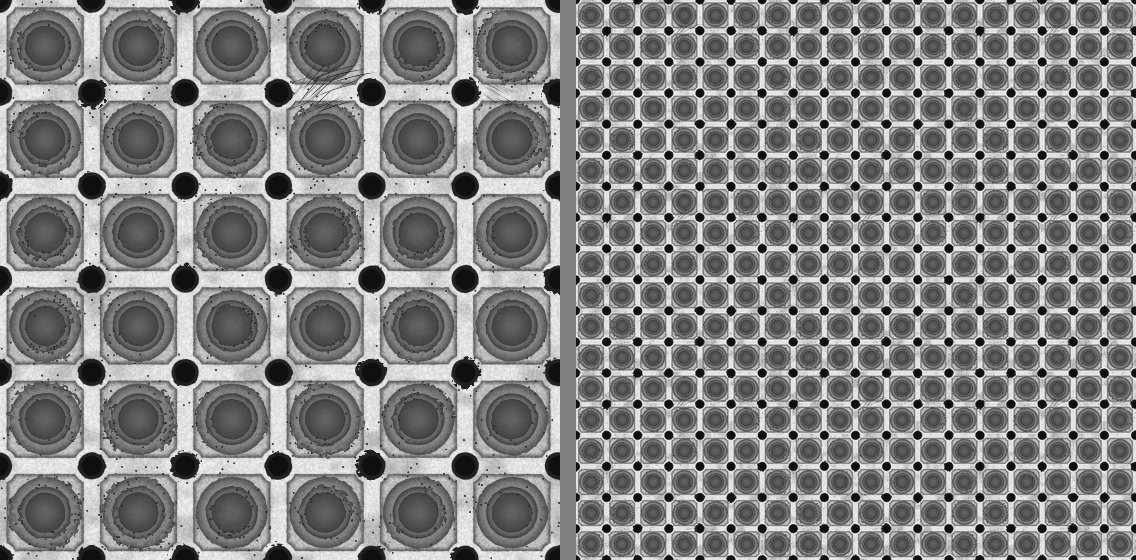
Left: one tile. Right: repeated 3 by 3.
Write a WebGL 2 fragment shader that draws this pattern.

```glsl
#version 300 es
precision highp float;
// Worn metal grate: 6 x 6 square pockets with stepped round wells, and dark
// holes in round bosses where the pale bars cross. Distance functions shape
// the levels; wrapped value and cellular noise add chips, pits and grain.
uniform vec2 u_resolution;
out vec4 fragColor;

const float REPEATS = 6.0;

float hash(vec2 p) {
  vec3 q = fract(p.xyx * 0.1031);
  q += dot(q, q.yzx + 33.33);
  return fract((q.x + q.y) * q.z);
}

// Value noise with n cells across the canvas, wrapping at its edges
float noise(vec2 uv, float n) {
  vec2 i = floor(uv * n), f = fract(uv * n);
  f = f * f * (3.0 - 2.0 * f);
  vec2 a = mod(i, n), b = mod(i + 1.0, n);
  return mix(mix(hash(a), hash(vec2(b.x, a.y)), f.x),
             mix(hash(vec2(a.x, b.y)), hash(b), f.x), f.y);
}

// Wrapped cellular noise: distance to the nearest point, and its random value
vec2 cellular(vec2 uv, float n) {
  vec2 i = floor(uv * n), f = fract(uv * n), nearest = vec2(9.0, 0.0);
  for (int y = -1; y <= 1; y++)
    for (int x = -1; x <= 1; x++) {
      vec2 o = vec2(x, y), id = mod(i + o, n);
      float d = length(o + 0.2 + 0.6 * vec2(hash(id + 7.0), hash(id + 71.0)) - f);
      if (d < nearest.x) nearest = vec2(d, hash(id + 131.0));
    }
  return nearest;
}

// Wear of one edge: differs per repeat and comes in patches
float wearOf(vec2 id, float seed, float flake) {
  float h = hash(id + seed);
  return (0.12 + 0.88 * h * h) * smoothstep(0.3, 0.75, flake);
}

// Let chips eat outward from a recess
float chipped(float d, float wear, float ragged) {
  return d - 0.05 * wear * smoothstep(0.48, 0.66, ragged) - 0.008 * (ragged - 0.5);
}

float inside(float d, float aa) { return smoothstep(aa, -aa, d); }

// Floor of a recess, shaded darker toward its wall
float recess(float d, float wall, float floorTone, float reach) {
  float s = max(-d, 0.0);
  return mix(wall, floorTone, smoothstep(0.0, reach, s)) - 0.1 * exp(-s / 0.008);
}

// Fine scratches, strewn at random around a centre
float scratches(vec2 uv, vec2 centre, vec2 spread, float angle, float len, float seed) {
  float ink = 0.0;
  for (float i = 0.0; i < 12.0; i++) {
    vec2 k = vec2(i, seed);
    vec2 start = centre + spread * (vec2(hash(k), hash(k + 31.0)) - 0.5);
    vec2 v = fract(uv - start + 0.5) - 0.5;
    float a = angle + 0.35 * (hash(k + 57.0) - 0.5);
    v = mat2(cos(a), -sin(a), sin(a), cos(a)) * v;
    v.y += 1.2 * v.x * v.x;
    float halfLen = len * (0.3 + 0.7 * hash(k + 83.0));
    float line = smoothstep(0.0014, 0.0003, abs(v.y)) * smoothstep(halfLen, 0.4 * halfLen, abs(v.x));
    ink = max(ink, line * (0.4 + 0.6 * hash(k + 97.0)));
  }
  return ink;
}

void main() {
  vec2 uv = gl_FragCoord.xy / u_resolution;
  float aa = 0.8 * REPEATS / u_resolution.y;
  vec2 p = uv * REPEATS + vec2(0.016, -0.008);
  vec2 pocket = fract(p) - 0.5, hole = fract(p + 0.5) - 0.5;
  vec2 pocketId = mod(floor(p), REPEATS), holeId = mod(floor(p + 0.5), REPEATS);
  float r = length(pocket), holeR = length(hole);

  // Shared noise
  float ragged = 0.65 * noise(uv, 138.0) + 0.35 * noise(uv, 276.0);
  float flake = noise(uv, 26.0);
  float smudge = 0.6 * noise(uv, 18.0) + 0.4 * noise(uv, 42.0);
  float grain = noise(uv, 360.0) - 0.5;

  // Edges: outer well, middle step, inner disc, hole, panel
  vec4 wear = vec4(wearOf(pocketId, 11.0, flake), wearOf(pocketId, 23.0, flake),
                   wearOf(pocketId, 37.0, flake), wearOf(holeId, 53.0, flake));
  vec4 edge = vec4(r - 0.382, r - 0.276, r - 0.214, holeR - 0.146);
  float outer = chipped(edge.x, wear.x, ragged);
  float middle = chipped(edge.y, wear.y, ragged);
  float disc = chipped(edge.z, 0.6 * wear.z, ragged);
  float bore = chipped(edge.w, wear.w, ragged);
  float panel = max(max(abs(pocket.x), abs(pocket.y)) - 0.412, 0.198 - holeR);
  panel -= 0.008 * (ragged - 0.5);

  // Pale bars, then each recess in order of depth
  float tone = 0.89 - 0.16 * smoothstep(0.5, 0.85, smudge) + 0.12 * grain;
  tone -= 0.12 * exp(-max(panel, 0.0) / 0.008);
  tone = mix(tone, recess(panel, 0.42, 0.74, 0.06) + 0.14 * grain, inside(panel, aa));
  tone = mix(tone, recess(outer, 0.35, 0.51, 0.095) + 0.07 * grain, inside(outer, aa));
  tone = mix(tone, recess(middle, 0.29, 0.42, 0.06) + 0.04 * grain, inside(middle, aa));
  tone = mix(tone, recess(disc, 0.28, 0.38, 0.2) + 0.02 * grain, inside(disc, aa));
  float boreTone = mix(0.06, 0.13, smoothstep(0.1, 0.115, holeR));
  tone = mix(tone, boreTone, inside(bore, aa));

  // Pits, dense beside worn edges and sparse elsewhere
  vec2 pit = cellular(uv, 190.0);
  float chance = 0.045 * smoothstep(0.35, 0.8, smudge) + 0.4 * dot(wear, exp(-abs(edge) / 0.022));
  chance *= 1.0 - 0.95 * inside(edge.z + 0.02, 0.02);
  float pits = step(pit.y, chance) * smoothstep(0.48, 0.22, pit.x);
  tone = mix(tone, min(tone, 0.16), 0.85 * pits);

  // Scratches in two places
  float ink = scratches(uv, vec2(0.565, 0.84), vec2(0.07, 0.06), 0.85, 0.05, 3.0);
  ink = max(ink, scratches(uv, vec2(0.59, 0.835), vec2(0.12, 0.09), 0.25, 0.06, 19.0));
  ink = max(ink, 0.6 * scratches(uv, vec2(0.885, 0.83), vec2(0.06, 0.03), -0.5, 0.03, 41.0));
  tone *= 1.0 - 0.6 * ink;

  fragColor = vec4(vec3(clamp(tone, 0.03, 0.95)), 1.0);
}
```
